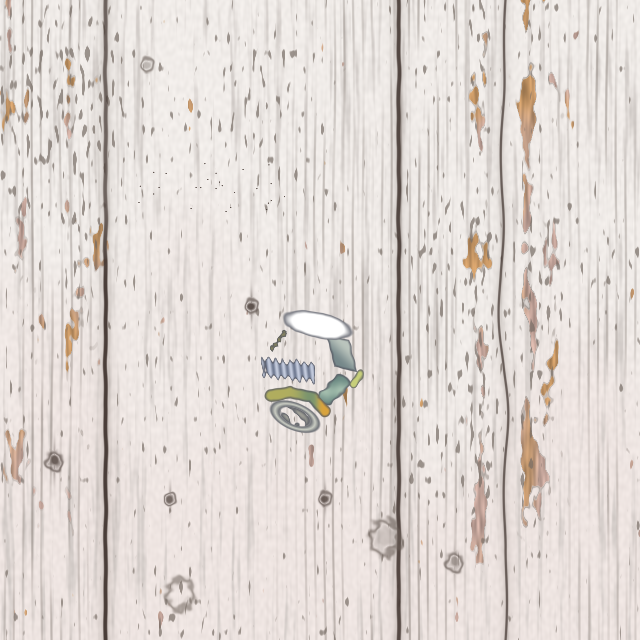
Write a three.js fragment shader that draws this texture.

```glsl
// Weathered white planks with peeling paint, knots and a small cluster of glassy fragments
varying vec2 vUv;

const vec3 PAINT = vec3(.945, .928, .915);
const vec3 PINK = vec3(.935, .898, .885);
const vec3 SHADE = vec3(.79, .765, .75);
const vec3 FLECK = vec3(.46, .42, .39);
const vec3 DARK = vec3(.25, .2, .18);
const vec3 TAN = vec3(.76, .64, .6);
const vec3 OCHRE = vec3(.75, .57, .38);
const vec3 RIM = vec3(.33, .34, .38);
const float SEAM_LEFT = .165;
const float SEAM_RIGHT = .623;
const float CRACK = .79;
const float GROOVES = 68.;
const float EDGE = .0012;
const int SPECKS = 26;

float hash(vec2 p) { return fract(sin(dot(p, vec2(127.1, 311.7))) * 43758.5); }

float slope(vec2 cell, vec2 f) {
  float a = 6.2832 * hash(cell);
  return dot(vec2(cos(a), sin(a)), f);
}

// Gradient noise
float noise(vec2 p) {
  vec2 i = floor(p), f = fract(p), u = f * f * (3. - 2. * f), e = vec2(1, 0);
  return mix(mix(slope(i, f), slope(i + e, f - e), u.x),
             mix(slope(i + e.yx, f - e.yx), slope(i + 1., f - 1.), u.x), u.y);
}

vec2 turn(vec2 v, float a) {
  return vec2(cos(a) * v.x + sin(a) * v.y, cos(a) * v.y - sin(a) * v.x);
}

float bump(float x, float centre, float width) {
  float d = (x - centre) / width;
  return exp(-d * d);
}

float ellipse(vec2 q, vec2 r) { return (length(q / r) - 1.) * min(r.x, r.y); }

float box(vec2 q, vec2 r) {
  vec2 d = abs(q) - r;
  return length(max(d, 0.)) + min(max(d.x, d.y), 0.);
}

float capsule(vec2 p, vec2 a, vec2 b, float r) {
  vec2 ab = b - a;
  return length(p - a - ab * clamp(dot(p - a, ab) / dot(ab, ab), 0., 1.)) - r;
}

// Fill a shape, darkening towards its rim
vec3 fill(vec3 base, vec3 tint, float d) {
  vec3 body = mix(tint, RIM, .8 * smoothstep(-.005, 0., d));
  return mix(base, body, 1. - smoothstep(-EDGE, EDGE, d));
}

vec3 knot(vec3 base, vec2 q, float r, float core) {
  float d = length(q * vec2(1, .85)) / r + .5 * noise(q * 90. + r * 999.);
  float heart = core * (1. - smoothstep(.3, 1., d));
  float split = .6 * core * bump(q.x, 0., .002) * bump(q.y, 0., 2.5 * r);
  return mix(base, mix(FLECK, DARK, core), max(max(.6 * bump(d, 1., .22), heart), split));
}

vec3 planks(vec2 p) {
  float broad = noise(p * vec2(5, 3) + 7.);
  float streak = noise(p * vec2(95, 3)) + .6 * noise(p * vec2(210, 14));
  vec3 col = mix(PINK, PAINT, smoothstep(.1, .75, p.y + .5 * broad));
  col = mix(col, SHADE, .75 * smoothstep(0., .7, streak)) + .035 * noise(p * vec2(160, 90));

  // Long grooves, strongest towards the plank sides
  float side = bump(p.x, .07, .09) + bump(p.x, .55, .11) + bump(p.x, .68, .05) + bump(p.x, .95, .07);
  float wave = abs(fract(p.x * GROOVES + .35 * noise(p * vec2(9, 3))) - .5);
  float worn = smoothstep(-.3, .3, noise(p * vec2(30, 5) + 3.));
  col = mix(col, FLECK, .42 * min(side, 1.) * worn * (1. - smoothstep(.03, .2, wave)));

  // Peeled paint gathered in vertical bands
  float bands = bump(p.x, .752, .022) + bump(p.x, .825, .018) + .7 * bump(p.x, .86, .025)
    + .6 * bump(p.x, .03, .03) + .65 * bump(p.x, .125, .03);
  bands *= smoothstep(.06, .2, p.y) * (1. - .6 * bump(p.y, .74, .06));
  float peel = noise(p * vec2(42, 9)) + .55 * noise(p * vec2(110, 45)) + .55 * bands - .62;
  vec3 wood = mix(TAN, OCHRE, smoothstep(-.15, .2, noise(p * vec2(16, 6)) + .4 * (p.y - .5)));
  wood *= 1. + .35 * noise(p * vec2(190, 25));
  col = mix(col, wood, smoothstep(0., .08, peel));
  col = mix(col, FLECK, .5 * bump(peel, 0., .035) * min(bands, 1.));

  // Small chips
  float chips = noise(p * vec2(150, 42) + 19.) + .25 * broad + .12 * min(bands, 1.);
  return mix(col, FLECK, .7 * smoothstep(.36, .52, chips));
}

vec3 seams(vec3 col, vec2 p) {
  float wobble = .0025 * noise(vec2(p.y * 22., 4));
  float left = abs(p.x - SEAM_LEFT - wobble), near = min(left, abs(p.x - SEAM_RIGHT + wobble));
  float depth = left > near ? .85 : mix(.92, .65, smoothstep(.55, .7, p.y));
  col = mix(col, FLECK, .4 * exp(-near * 150.));
  col = mix(col, DARK, depth * (1. - smoothstep(.0015, .0045, near)));
  float crack = abs(p.x - CRACK + .008 * bump(p.y, .62, .2) - .012 * noise(vec2(p.y * 7., 2)));
  col = mix(col, FLECK, .3 * exp(-crack * 170.));
  return mix(col, DARK, .7 * (1. - smoothstep(.0006, .003, crack)));
}

vec3 fragments(vec3 col, vec2 p) {
  float rag = .006 * noise(p * 75.);
  // Olive scraps and slanted panel
  float scraps = box(turn(p - vec2(.435, .467), .9), vec2(.024, .009)) + .012 * abs(noise(p * 85.)) + .004;
  col = fill(col, vec3(.52, .51, .38), scraps + rag);
  vec2 q = p - vec2(.534, .448);
  col = fill(col, mix(vec3(.46, .53, .54), vec3(.73, .77, .74), smoothstep(-.02, .02, q.x + q.y)),
             box(q + .25 * q.yx, vec2(.017, .024)) + rag * .4);
  // Ribbed coil
  q = turn(p - vec2(.452, .422), -.12);
  float rib = sin((q.x + .25 * q.y) * 560.);
  col = fill(col, mix(vec3(.45, .49, .58), vec3(.76, .79, .86), .5 + .5 * rib),
             box(q, vec2(.041, .014)) - .003 * rib + rag);
  // Teal wedge with a bright tip
  float wedge = capsule(p, vec2(.51, .381), vec2(.535, .402), .013);
  col = fill(col, mix(vec3(.38, .5, .48), vec3(.68, .78, .71), .5 + .9 * noise(p * 45.)), wedge + rag);
  col = fill(col, vec3(.78, .81, .48), capsule(p, vec2(.552, .399), vec2(.562, .416), .006) + rag);
  // Bent tube
  float tube = min(capsule(p, vec2(.424, .382), vec2(.452, .387), .01),
                   capsule(p, vec2(.452, .387), vec2(.49, .379), .009));
  tube = min(tube, capsule(p, vec2(.49, .376), vec2(.508, .357), .009));
  vec3 olive = mix(vec3(.69, .68, .37), vec3(.48, .58, .43), bump(p.x, .484, .018));
  col = fill(col, mix(olive, vec3(.85, .64, .24), smoothstep(.49, .506, p.x)), tube + rag * .3);
  // Tilted ring around a mottled hub
  float disc = ellipse(turn(p - vec2(.461, .349), -.4), vec2(.041, .021));
  col = fill(col, vec3(.61, .61, .58), max(disc + .008, .02 * noise(p * 65.)));
  col = fill(col, vec3(.8, .81, .77), abs(disc + .004) - .0042);
  // White lens
  float lens = ellipse(turn(p - vec2(.497, .492), -.21), vec2(.055, .02)) + rag * .25;
  return fill(col, vec3(1), lens);
}

void main() {
  vec2 p = vUv;
  vec3 col = seams(planks(p), p);
  // Knots
  col = knot(col, p - vec2(.23, .899), .009, .35);
  col = knot(col, p - vec2(.393, .522), .009, .85);
  col = knot(col, p - vec2(.085, .279), .012, .8);
  col = knot(col, p - vec2(.266, .22), .008, .75);
  col = knot(col, p - vec2(.508, .221), .009, .8);
  col = knot(col, p - vec2(.71, .121), .012, .5);
  col = knot(col, p - vec2(.281, .071), .02, 0.);
  col = knot(col, p - vec2(.602, .16), .022, .25);
  // Scattered specks
  for (int i = 0; i < SPECKS; i++) {
    vec2 seed = vec2(i, 1.7);
    vec2 spot = vec2(.21, .665) + vec2(.235, .085) * vec2(hash(seed), hash(seed + 3.6));
    col = mix(col, DARK, .85 * (1. - smoothstep(.0004, .0016, length(p - spot))));
  }
  gl_FragColor = vec4(fragments(col, p), 1);
}
```
